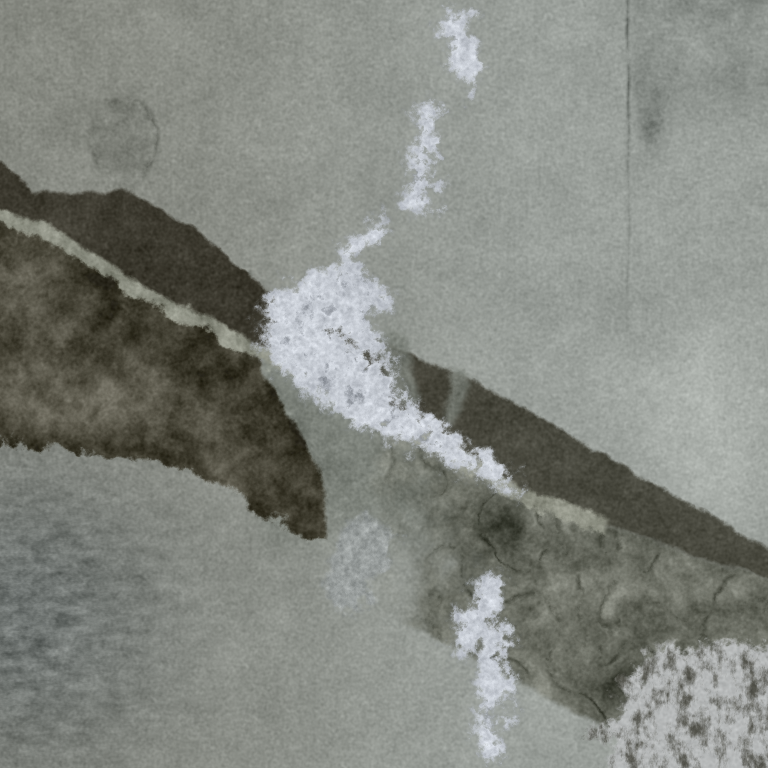
Reproduce this texture procedurally as a three.js fragment shader.

```glsl
// Weathered concrete wall with a damp diagonal ledge, its shadow and white salt crust.
varying vec2 vUv;

vec2 hashGradient(vec2 cell) {
  vec2 h = vec2(dot(cell, vec2(127.1, 311.7)), dot(cell, vec2(269.5, 183.3)));
  return fract(sin(h) * 43758.5) * 2. - 1.;
}
float noise(vec2 p) {
  vec2 i = floor(p), f = fract(p), u = f * f * (3. - 2. * f), e = vec2(1, 0);
  float a = dot(hashGradient(i), f), b = dot(hashGradient(i + e), f - e);
  float c = dot(hashGradient(i + e.yx), f - e.yx), d = dot(hashGradient(i + 1.), f - 1.);
  return mix(mix(a, b, u.x), mix(c, d, u.x), u.y);
}
float fbm(vec2 p) {
  float sum = 0., amp = .6;
  for (int i = 0; i < 5; i++) {
    sum += amp * noise(p);
    p = mat2(1.6, 1.2, -1.2, 1.6) * p + 7.3;
    amp *= .6;
  }
  return sum;
}
// Distance to a rounded stroke whose radius runs from ra to rb.
float stroke(vec2 p, vec2 a, vec2 b, float ra, float rb) {
  float t = clamp(dot(p - a, b - a) / dot(b - a, b - a), 0., 1.);
  return length(p - mix(a, b, t)) - mix(ra, rb, t);
}
float inside(float d, float soft) { return 1. - smoothstep(-soft, soft, d); }
float glow(vec2 p, vec2 center, vec2 size) {
  vec2 q = (p - center) / size;
  return exp(-dot(q, q));
}
// One straight piece of a height profile.
float rise(float x, float a, float b, float dy) { return dy * clamp((x - a) / (b - a), 0., 1.); }
float shadowTop(float x) {
  return .79 + rise(x, 0., .04, -.04) + rise(x, .17, .26, -.05) + rise(x, .26, .345, -.078)
    + rise(x, .345, .625, -.122) + rise(x, .625, 1., -.215);
}
float ledgeHeight(float x) {
  return .72 + rise(x, 0., .08, -.033) + rise(x, .08, .16, -.055) + rise(x, .16, .52, -.179)
    + rise(x, .52, .68, -.1) + rise(x, .68, 1., -.108);
}
vec3 concrete(vec2 p, float mottle, float rough) {
  vec3 c = mix(vec3(.53, .54, .51), vec3(.6, .62, .6), smoothstep(.1, .75, p.x));
  c += .08 * glow(p, vec2(.92, .46), vec2(.09, .12));
  float worn = glow(p, vec2(.02, .2), vec2(.2));
  c += worn * (.28 * fbm(p * vec2(30, 70)) - vec3(.1, .09, .07));
  // Stained panel, broken joint and round plug.
  float stain = smoothstep(.815, .83, p.x) * inside(.86 - p.y, .05);
  c -= stain * (.06 + .25 * mottle + .15 * rough);
  c -= .16 * glow(p, vec2(.85, .835), vec2(.015, .03)) * (1. + 2. * rough);
  float joint = inside(abs(p.x - .818 - .006 * mottle) - .001, .004) * smoothstep(.45, .9, p.y);
  c -= joint * clamp(.18 + .6 * rough, 0., .35);
  vec2 q = (p - vec2(.16, .818)) / vec2(.047, .058);
  float r = length(q) + .25 * rough;
  c -= inside(r - 1., .1) * (.04 + .2 * rough);
  c -= inside(abs(r - .95), .15) * clamp(.05 + .12 * q.x + .4 * rough, 0., .28);
  return c + .07 * mottle + .05 * rough;
}
float saltDistance(vec2 p) {
  float d = stroke(p, vec2(.588, .97), vec2(.61, .91), .013, .017);
  d = min(d, stroke(p, vec2(.556, .855), vec2(.543, .74), .008, .015));
  d = min(d, stroke(p, vec2(.495, .705), vec2(.45, .67), .007, .008));
  d = min(d, stroke(p, vec2(.385, .585), vec2(.455, .615), .038, .042));
  d = min(d, stroke(p, vec2(.39, .555), vec2(.48, .485), .043, .04));
  d = min(d, stroke(p, vec2(.45, .6), vec2(.49, .54), .035, .01));
  d = min(d, stroke(p, vec2(.49, .47), vec2(.66, .37), .026, .005));
  d = min(d, stroke(p, vec2(.643, .24), vec2(.61, .17), .014, .021));
  return min(d, stroke(p, vec2(.64, .17), vec2(.637, .03), .018, .012));
}
void main() {
  vec2 p = vUv;
  float mottle = fbm(p * 9.), rough = fbm(p * 32. + 4.), grit = fbm(p * 85. + 23.);
  vec2 w = p + .013 * vec2(rough, fbm(p * 28. + 19.));
  float ledge = ledgeHeight(w.x), below = inside(w.y - ledge, .005);
  vec3 c = concrete(p, mottle, rough);

  // Grey slope, then damp soil on the left.
  float slope = below * smoothstep(.32, .36, w.x) * smoothstep(.25, .36, w.y);
  c = mix(c, vec3(.47, .49, .46) + .17 * rough, slope * .9);
  float wallEdge = .333 + .092 * smoothstep(.56, .34, w.y);
  float soilFloor = .425 + rise(w.x, .05, .26, -.04) + rise(w.x, .26, .4, -.088) + .04 * rough;
  float soil = below * inside(w.x - wallEdge, .004) * inside(soilFloor - w.y, .005);
  vec3 soilColor = vec3(.24, .23, .18) + .19 * glow(p, vec2(.11, .48), vec2(.12, .05));
  soilColor += .1 * glow(p, vec2(.02, .63), vec2(.06));
  c = mix(c, max(soilColor + .24 * mottle + .26 * rough, vec3(.15, .14, .1)), soil);

  // Cracked damp stone on the right.
  float stone = below * smoothstep(.5, .6, w.x + .15 * mottle) * inside(.167 - .53 * (w.x - .57) - w.y, .006);
  vec3 stoneColor = vec3(.41, .42, .38) + .22 * mottle + .28 * rough;
  stoneColor += .1 * (glow(p, vec2(.81, .24), vec2(.03)) + glow(p, vec2(.785, .17), vec2(.03, .045)));
  stoneColor -= .16 * (glow(p, vec2(.81, .1), vec2(.06, .04)) + glow(p, vec2(.65, .32), vec2(.03)));
  float crack = inside(abs(noise(w * 14. + 3.)) - .02, .04) * smoothstep(-.1, .15, rough);
  c = mix(c, max(stoneColor - .2 * crack, vec3(.17, .17, .13)), stone);

  // Cast shadow and the pale lip beneath it.
  float shadow = inside(w.y - shadowTop(w.x), .004) * inside(ledge - w.y, .004);
  vec3 shadowColor = mix(vec3(.23, .22, .18), vec3(.29, .29, .25), smoothstep(.3, .8, p.x));
  c = mix(c, shadowColor + .1 * mottle + .08 * rough, shadow);
  float bars = min(stroke(w, vec2(.6, .507), vec2(.587, .45), .012, .008),
    stroke(w, vec2(.51, .55), vec2(.53, .49), .02, .016));
  c = mix(c, vec3(.47, .49, .46) + .2 * rough, .8 * inside(bars, .007));
  float lip = inside(abs(w.y - ledge) - .011 - .015 * rough, .004) * inside(w.x - .79, .005);
  c = mix(c, vec3(.55, .56, .51) + .28 * rough, lip);

  // Streaked lime in the lower right corner.
  float lime = inside(w.y - .16 - .03 * rough, .005) * inside(.79 + .6 * max(w.y - .06, 0.) - w.x + .09 * rough, .01);
  float streak = fbm(p * vec2(60, 24)) + .6 * rough + .4 * grit;
  c = mix(c, mix(vec3(.33, .33, .3), vec3(.71, .72, .72), smoothstep(-.45, .15, streak)), lime);

  // Salt patch, dusty margin and pitted crust.
  float dust = stroke(w, vec2(.475, .29), vec2(.45, .235), .036, .028) + .05 * rough;
  c = mix(c, vec3(.6, .62, .62) + .25 * grit, .8 * inside(dust, .008));
  float salt = saltDistance(w) + .05 * rough + .03 * grit;
  c = mix(c, vec3(.63, .65, .66), .5 * inside(salt - .006, .012));
  float pits = smoothstep(.05, .4, rough + .6 * grit);
  c = mix(c, vec3(.79, .81, .84) + .1 * mottle + .2 * grit - .28 * pits, inside(salt, .009));

  float grain = noise(p * 170.) + noise(p * 250. + 9.);
  gl_FragColor = vec4(c + .06 * grain + .05 * grit, 1);
}
```
